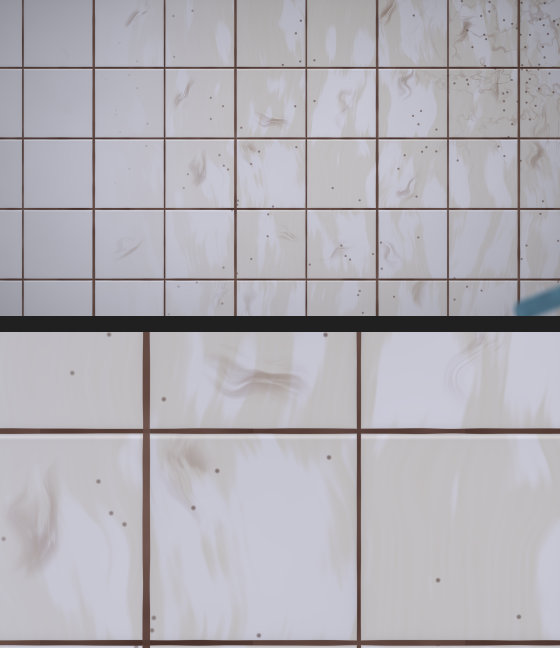
Top, the full canvas; bottom, a detail of the centre.
Reproduce this texture procedurally as a WebGL 2 fragment shader.

```glsl
#version 300 es
precision highp float;
// Grimy glazed wall tiles with brown grout: a square grid with alternating
// joint widths, hashed per-tile wipe marks from stretched noise, brown smears,
// specks, a soft vignette and a blurred blue cloth in the lower right corner.

#define PITCH vec2(0.2242, 0.2233)   // tile size, in canvas heights
#define ORIGIN vec2(0.0725, 0.1155)  // a crossing of two joints
#define JOINT_THIN 0.0021            // half widths of the joints
#define JOINT_WIDE 0.0036
#define JOINT_ROW 0.0026
#define FILM_AMOUNT 0.72
#define SMEAR_AMOUNT 0.60
#define VIGNETTE vec2(0.62, 0.42)

uniform vec2 u_resolution;
out vec4 fragColor;

const vec3 GLAZE = vec3(0.765, 0.765, 0.815);
const vec3 FILM = vec3(0.715, 0.695, 0.675);
const vec3 SMEAR = vec3(0.50, 0.41, 0.36);
const vec3 GROUT_DARK = vec3(0.28, 0.19, 0.17);
const vec3 GROUT_LIGHT = vec3(0.47, 0.37, 0.34);
const vec3 CLOTH = vec3(0.29, 0.42, 0.50);

float hash(vec2 p) {
  return fract(sin(dot(p, vec2(127.1, 311.7))) * 43758.5453);
}

vec2 hash2(vec2 p) {
  return vec2(hash(p), hash(p + 37.3));
}

float noise(vec2 p) {
  vec2 i = floor(p), f = fract(p);
  f = f * f * (3.0 - 2.0 * f);
  return mix(mix(hash(i), hash(i + vec2(1, 0)), f.x),
             mix(hash(i + vec2(0, 1)), hash(i + vec2(1, 1)), f.x), f.y);
}

float fbm(vec2 p) {
  float sum = 0.0, amp = 0.5;
  for (int i = 0; i < 4; i++) {
    sum += amp * noise(p);
    p = mat2(1.6, 1.2, -1.2, 1.6) * p + 5.2;
    amp *= 0.5;
  }
  return sum / 0.9375;
}

mat2 rotation(float a) {
  return mat2(cos(a), sin(a), -sin(a), cos(a));
}

float capsule(vec2 p, vec2 a, vec2 b) {
  vec2 pa = p - a, ba = b - a;
  return length(pa - ba * clamp(dot(pa, ba) / dot(ba, ba), 0.0, 1.0));
}

// Translucent film, wiped mostly up and down, thicker near the tile rim
float wipedFilm(vec2 f, vec2 id) {
  vec2 seed = 40.0 * hash2(id + 3.7);
  vec2 q = rotation(0.5 * (hash(id + 8.1) - 0.5)) * (f - 0.5);
  q.x += 0.12 * (noise(q * 3.0 + seed) - 0.5);
  float swathe = fbm(q * vec2(4.5, 1.3) + seed);
  float bristle = noise(q * vec2(48.0, 2.5) + seed);
  float rim = smoothstep(0.25, 0.5, max(abs(f.x - 0.5), abs(f.y - 0.5)));
  float level = swathe + 0.10 * bristle + 0.10 * rim + 0.14 * (hash(id + 1.9) - 0.5);
  return smoothstep(0.46, 0.61, level) * (0.78 + 0.22 * bristle);
}

// One ragged brown patch at a random place and slant in each tile
float brownSmear(vec2 f, vec2 id) {
  vec2 seed = 30.0 * hash2(id + 11.3);
  vec2 q = rotation(2.4 * (hash(id + 5.5) - 0.5)) * (f - 0.15 - 0.7 * hash2(id + 21.7));
  q += 0.16 * (vec2(noise(f * 6.0 + seed), noise(f * 6.0 - seed)) - 0.5);
  float patchMask = 1.0 - smoothstep(0.03, 0.25, length(q * vec2(1.7, 0.75)));
  float streak = fbm(q * vec2(22.0, 5.0) + seed);
  return patchMask * smoothstep(0.32, 0.7, streak) * step(0.35, hash(id + 2.2));
}

void main() {
  float px = 1.0 / u_resolution.y;
  vec2 p = gl_FragCoord.xy * px;
  vec2 uv = gl_FragCoord.xy / u_resolution;
  vec2 grid = (p - ORIGIN) / PITCH;
  vec2 id = floor(grid), f = fract(grid), line = floor(grid + 0.5);

  // Dirt grows to the right and upwards
  float dirt = smoothstep(0.12, 0.50, uv.x) * mix(0.75, 1.0, uv.y);
  float corner = smoothstep(0.64, 0.95, uv.x) * smoothstep(0.3, 0.8, uv.y);

  // Glaze, film and smears
  vec3 color = GLAZE * (0.985 + 0.03 * hash(id)) * (0.985 + 0.03 * fbm(p * 7.0));
  color = mix(color, FILM, FILM_AMOUNT * dirt * wipedFilm(f, id));
  float smearZone = smoothstep(0.08, 0.30, uv.x) * mix(0.35, 1.0, uv.y);
  color = mix(color, SMEAR, SMEAR_AMOUNT * smearZone * brownSmear(f, id));

  // Curved scratches and scattered specks
  float ridge = abs(fbm(p * vec2(17.0, 12.0) + 2.0 * noise(p * 6.0)) - 0.5);
  float scratch = (1.0 - smoothstep(0.0, 0.045, ridge)) * noise(p * 45.0);
  color = mix(color, SMEAR, 0.42 * corner * scratch);
  vec2 cell = floor(p * 70.0);
  float speckDist = length(fract(p * 70.0) - 0.25 - 0.5 * hash2(cell)) / 70.0;
  float speck = step(0.988 - 0.06 * corner, hash(cell + 9.4)) * dirt;
  color = mix(color, GROUT_DARK, 0.6 * speck * (1.0 - smoothstep(0.0008, 0.0025 + px, speckDist)));

  // Rounded rim: bright upper edge, faint shade towards the joints
  vec2 d = abs(grid - line) * PITCH;
  float topEdge = (1.0 - f.y) * PITCH.y;
  color += 0.09 * exp(-pow((topEdge - 0.006) / 0.0022, 2.0));
  color *= 1.0 - 0.10 * exp(-min(d.x, d.y) / 0.004);

  // Joints: every second upright is wider, with uneven edges and colour
  float wide = mod(line.x, 2.0);
  vec2 halfWidth = vec2(mix(JOINT_THIN, JOINT_WIDE, wide), JOINT_ROW);
  halfWidth *= 0.85 + 0.3 * vec2(noise(p.yx * 30.0 + line.x), noise(p * 30.0 + line.y));
  vec2 joint = 1.0 - smoothstep(halfWidth - 0.6 * px, halfWidth + 0.8 * px, d);
  float pale = clamp(0.75 * fbm(p * 16.0) + 0.2 * (joint.x - joint.y) * wide, 0.0, 1.0);
  color = mix(color, mix(GROUT_DARK, GROUT_LIGHT, pale), max(joint.x, joint.y));

  // Vignette, then the out-of-focus cloth
  vec2 c = uv - vec2(0.51, 0.46);
  color *= 1.03 - dot(c * c, VIGNETTE);
  float cloth = capsule(p, vec2(1.66, 0.018), vec2(1.81, 0.075));
  color = mix(color, CLOTH * (0.9 + 0.25 * noise(p * 25.0)), 1.0 - smoothstep(0.016, 0.048, cloth));
  fragColor = vec4(color, 1.0);
}
```
